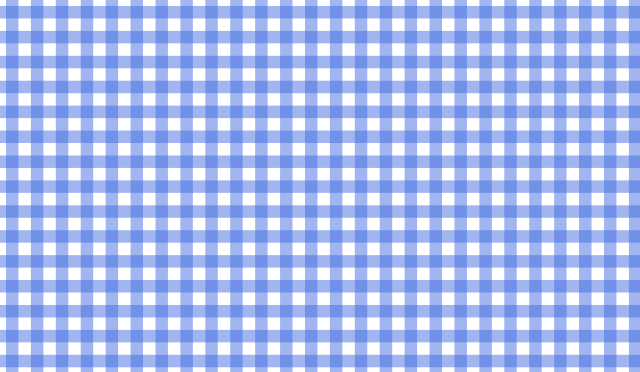
Reproduce this pattern procedurally as a Shadertoy shader.

```glsl
// Blue gingham: equal-width translucent stripes run down and across a white cloth.
// Each direction is a repeated band with pixel-wide soft edges; the two sets are
// laid over each other at half opacity, so their crossings become darker squares.

// Coverage of a band filling half of every repeat; t counts repeats.
vec2 bandCoverage(vec2 t, float pixel) {
    vec2 fromCentre = abs(fract(t) - 0.49);
    return clamp((0.25 - fromCentre) / pixel + 0.5, 0.0, 1.0);
}

void mainImage(out vec4 fragColor, in vec2 fragCoord) {
    // Square checks, measured from the upper left corner
    float repeatsAcross = 25.686;
    float pixel = repeatsAcross / iResolution.x;
    vec2 cloth = vec2(fragCoord.x, iResolution.y - fragCoord.y) * pixel;
    vec2 band = bandCoverage(cloth, pixel);

    // Upright stripes, then level stripes over them
    vec3 dye = vec3(0.26, 0.42, 0.88);
    vec3 colour = mix(vec3(1.0), dye, 0.5 * band.x);
    colour = mix(colour, dye, 0.5 * band.y);

    fragColor = vec4(colour, 1.0);
}
```
